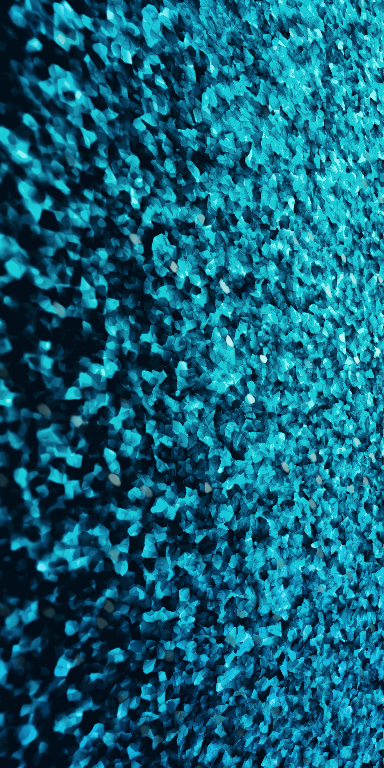
Give the GLSL for this texture, as a WebGL 1 fragment shader.

```glsl
precision highp float;
uniform vec2 u_resolution;

vec4 hash4(vec2 cell) {
  vec4 seeds = vec4(dot(cell, vec2(127.1, 311.7)), dot(cell, vec2(269.5, 183.3)),
                    dot(cell, vec2(419.2, 371.9)), dot(cell, vec2(83.7, 241.3)));
  return fract(sin(seeds) * 43758.55);
}

// Distance to a randomly turned triangle, rounder where out of focus
float shardDistance(vec2 d, float turn, float focus) {
  float a = turn * 6.2832;
  vec2 r = mat2(cos(a), sin(a), -sin(a), cos(a)) * d * vec2(1.25, 0.8);
  float triangle = max(-r.y, max(dot(r, vec2(0.866, 0.5)), dot(r, vec2(-0.866, 0.5))));
  return mix(length(d), triangle, 0.25 + 0.7 * focus);
}

// Softly blended cells: x = brightness, y = sparkle, z = seam, w = tint
vec4 shards(vec2 q, float focus) {
  vec2 base = floor(q);
  float sharpness = mix(9.0, 32.0, focus);
  float total = 0.0;
  float strongest = 0.0;
  vec3 sum = vec3(0.0);
  for (int j = -1; j <= 1; j++) {
    for (int i = -1; i <= 1; i++) {
      vec2 cell = base + vec2(float(i), float(j));
      vec4 h = hash4(cell + 7.3);
      vec4 g = hash4(cell + 53.9);
      vec2 d = q - cell - 0.05 - 0.9 * h.xy;
      float weight = exp(-sharpness * (shardDistance(d, h.z, focus) - 0.14 * g.z));
      float slope = dot(d, vec2(cos(g.x * 6.2832), sin(g.x * 6.2832)));
      float shade = mix(h.w * h.w * 1.3, h.w, focus) + 0.5 * slope;
      float glint = 1.0 - smoothstep(0.35, 0.65, length(vec2(d.x + d.y, 0.55 * (d.x - d.y))));
      sum += weight * vec3(shade, smoothstep(0.955, 0.965, g.y) * glint, g.w);
      total += weight;
      strongest = max(strongest, weight);
    }
  }
  sum /= total;
  return vec4(sum.xy, 1.0 - strongest / total, sum.z);
}

vec3 tealRamp(float t) {
  vec3 c = mix(vec3(0.006, 0.06, 0.10), vec3(0.01, 0.12, 0.18), smoothstep(-0.08, 0.14, t));
  c = mix(c, vec3(0.02, 0.24, 0.36), smoothstep(0.14, 0.32, t));
  c = mix(c, vec3(0.05, 0.40, 0.52), smoothstep(0.32, 0.48, t));
  c = mix(c, vec3(0.09, 0.59, 0.69), smoothstep(0.48, 0.65, t));
  c = mix(c, vec3(0.10, 0.80, 0.84), smoothstep(0.65, 0.86, t));
  return mix(c, vec3(0.56, 0.94, 0.94), smoothstep(1.0, 1.25, t));
}

void main() {
  vec2 p = gl_FragCoord.xy / u_resolution * vec2(1.0, 2.0);
  float focus = smoothstep(0.0, 0.65, p.x);

  // Surface receding to the right
  float depth = 1.0 / (2.6 - p.x);
  vec2 q = vec2(165.0, 68.0 * (p.y - 1.0)) * depth;
  q.y += 0.12 * q.x;
  vec4 coarse = shards(q, focus);
  vec4 fine = shards(q * 1.6 + 19.3, focus);

  // Light falls from the upper right
  float light = 0.17 + 0.47 * smoothstep(-0.05, 0.95, p.x);
  light *= mix(0.74, 1.06, smoothstep(0.0, 1.3, p.y));
  float grain = mix(coarse.x, fine.x, 0.35) - 0.44;
  float tone = light + grain * mix(1.35, 1.15, focus);

  // Dark seams with occasional bright rims
  float rim = smoothstep(0.6, 0.9, fine.w) * 1.6;
  tone += focus * (0.5 * fine.z * (rim - 0.7) - 0.4 * coarse.z);
  vec3 color = tealRamp(tone);

  // Bluer shards, mostly toward the bottom
  float blue = (1.0 - smoothstep(0.0, 1.1, p.y)) * 0.6 + 0.3 * smoothstep(1.5, 2.0, p.y) * (1.0 - p.x);
  color *= mix(vec3(1.0), vec3(0.5, 0.82, 1.08), blue * (0.3 + 0.7 * coarse.w));

  // Pale sparkles across the middle, dim grey ones in the shade
  float band = exp(-pow((p.y - 1.08) / 0.5, 2.0)) * smoothstep(0.0, 0.35, p.x);
  vec3 sparkle = mix(vec3(0.18, 0.36, 0.39), vec3(0.78, 0.98, 0.96), band);
  color = mix(color, sparkle, coarse.y * mix(0.45, 0.95, band) * (1.0 - 0.6 * smoothstep(1.4, 1.8, p.y)));

  gl_FragColor = vec4(color, 1.0);
}
```
